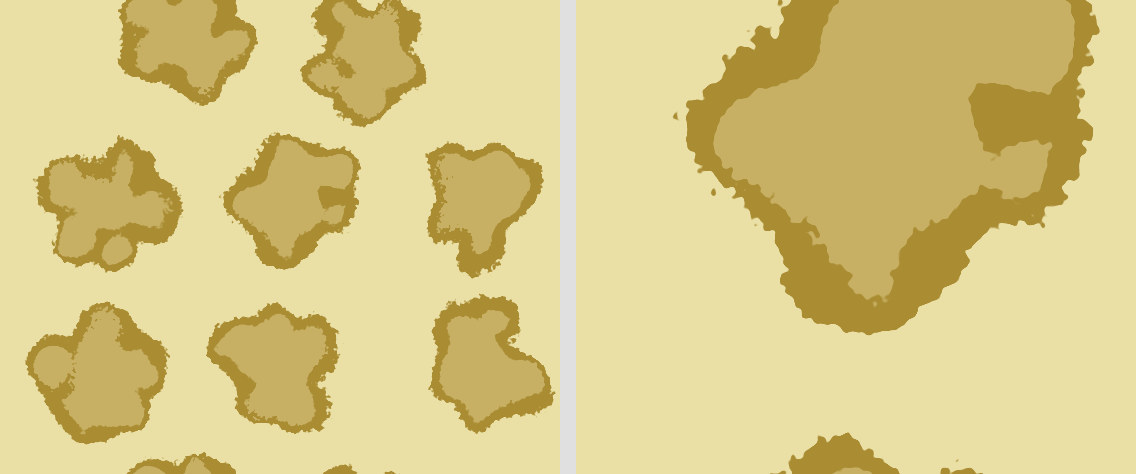
Left: the whole. Right: its middle third, enlarged.
This pattern is drawn by a WebGL 2 fragment shader. Its source:

```glsl
#version 300 es
precision highp float;
// Irregular animal-hide blotches: dark ragged rims around tan cores on cream.
// Each blotch is a smooth union of discs on a staggered, wrapping grid;
// periodic gradient noise bends the outline, varies the rim and frays the edges.

#define TILE vec2(1.18, 1.0)    // period of the pattern, canvas height = 1
#define GRID 3                  // rows and columns of blotches
#define LOBES 5                 // discs around each blotch centre
#define CORE_RADIUS 0.088
#define LOBE_BLEND 0.028        // softness of the joins between discs
#define OUTLINE_BEND 0.026      // broad wobble of the outline
#define EDGE_FRAY 0.0085        // fine teeth along the edges
#define RIM_WIDTH 0.022
#define RIM_VARIATION 0.034

uniform vec2 u_resolution;
out vec4 fragColor;

const vec3 CREAM = vec3(0.918, 0.878, 0.647);
const vec3 TAN = vec3(0.780, 0.690, 0.390);
const vec3 OCHRE = vec3(0.667, 0.550, 0.200);
const float TAU = 6.28319;

// Integer hash giving two values in 0..1
vec2 hash2(ivec2 cell, int seed) {
    uvec2 v = uvec2(cell + ivec2(seed * 57, seed * 131));
    v = v * 1664525u + 1013904223u;
    v.x += v.y * 1664525u;
    v.y += v.x * 1664525u;
    v ^= v >> 16u;
    v.x += v.y * 1664525u;
    v.y += v.x * 1664525u;
    v ^= v >> 16u;
    return vec2(v & 65535u) / 65535.0;
}

float cornerSlope(ivec2 cell, vec2 offset, ivec2 period, int seed) {
    float angle = TAU * hash2(cell % period, seed).x;
    return dot(vec2(cos(angle), sin(angle)), offset);
}

// Gradient noise over uv in 0..1 that wraps after a whole number of cells
float wrapNoise(vec2 uv, ivec2 period, int seed) {
    vec2 q = uv * vec2(period);
    ivec2 cell = ivec2(floor(q));
    vec2 f = fract(q);
    vec2 w = f * f * f * (f * (f * 6.0 - 15.0) + 10.0);
    float a = cornerSlope(cell, f, period, seed);
    float b = cornerSlope(cell + ivec2(1, 0), f - vec2(1, 0), period, seed);
    float c = cornerSlope(cell + ivec2(0, 1), f - vec2(0, 1), period, seed);
    float d = cornerSlope(cell + ivec2(1, 1), f - vec2(1, 1), period, seed);
    return mix(mix(a, b, w.x), mix(c, d, w.x), w.y);
}

float smoothMin(float a, float b, float k) {
    float h = max(k - abs(a - b), 0.0) / k;
    return min(a, b) - 0.25 * h * h * k;
}

// Signed distance to one blotch centred on the origin
float blotch(vec2 p, ivec2 id) {
    float dist = length(p) - CORE_RADIUS;
    float turn = hash2(id, 3).x;
    for (int i = 0; i < LOBES; i++) {
        vec2 angleReach = hash2(id, 10 + i);
        float radius = mix(0.046, 0.068, hash2(id, 30 + i).x);
        float angle = TAU * (turn + (float(i) + 0.6 * angleReach.x) / float(LOBES));
        vec2 centre = mix(0.065, 0.104, angleReach.y) * vec2(cos(angle), sin(angle));
        dist = smoothMin(dist, length(p - centre) - radius, LOBE_BLEND);
    }
    return dist;
}

// Nearest blotch on the staggered grid, with one cell left bare
float blotches(vec2 p) {
    float dist = 1.0;
    for (int row = 0; row < GRID; row++) {
        for (int col = 0; col < GRID; col++) {
            if (row == GRID - 1 && col == GRID - 1) continue;
            ivec2 id = ivec2(col, row);
            float stagger = row == GRID - 1 ? 1.0 : 0.5;
            vec2 centre = (vec2(id) + vec2(stagger, 0.7)) / float(GRID);
            centre += (hash2(id, 1) - 0.5) * vec2(0.06, 0.025);
            vec2 local = p - centre * TILE;
            local -= TILE * round(local / TILE);
            dist = min(dist, blotch(local, id));
        }
    }
    return dist;
}

void main() {
    vec2 uv = gl_FragCoord.xy / u_resolution;
    float soft = 0.8 / u_resolution.y;

    // Outline: broad bends plus fine teeth
    float dist = blotches(uv * TILE);
    dist += OUTLINE_BEND * wrapNoise(uv, ivec2(19, 16), 5);
    float fray = wrapNoise(uv, ivec2(92, 78), 6) + 0.7 * wrapNoise(uv, ivec2(177, 150), 7);
    float outer = dist + EDGE_FRAY * fray;

    // Core: inset by an uneven rim, crumbling more in some places
    float rim = RIM_WIDTH + RIM_VARIATION * wrapNoise(uv, ivec2(14, 12), 8);
    float crumble = 0.5 + 2.0 * smoothstep(0.0, 0.5, wrapNoise(uv, ivec2(8, 7), 9));
    float grain = wrapNoise(uv, ivec2(118, 100), 11) + 0.7 * wrapNoise(uv, ivec2(201, 170), 12);
    float inner = dist + max(rim, 0.011) + EDGE_FRAY * crumble * grain;

    vec3 color = mix(OCHRE, CREAM, smoothstep(-soft, soft, outer));
    color = mix(TAN, color, smoothstep(-soft, soft, max(inner, outer + 0.006)));
    fragColor = vec4(color, 1.0);
}
```
